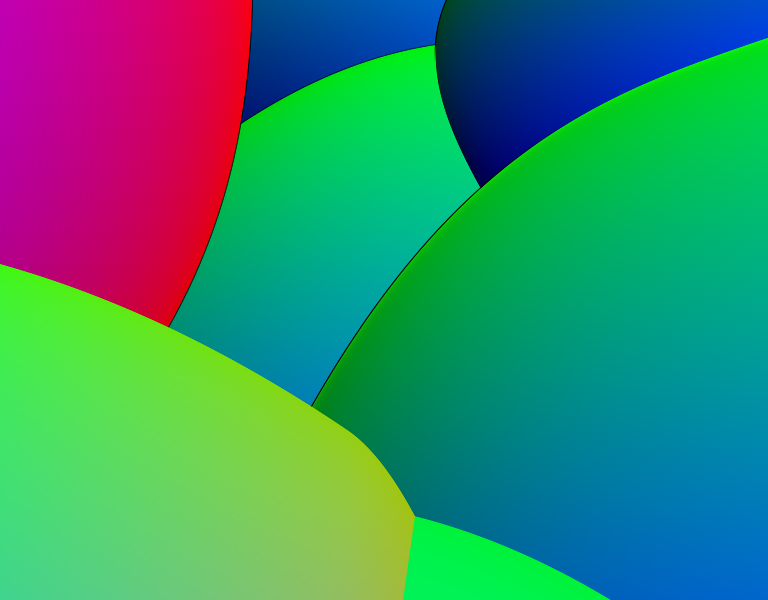
Reproduce this background procedurally as a Shadertoy shader.

```glsl
// Overlapping glossy domes in green, blue and magenta, stacked from back to front.
// Each dome is bounded by a cubic curve; its blue grows with the square root of
// the depth behind that rim, as the normal of a sphere would, over a linear ramp.

#define OUTLINE_WIDTH 0.0020
#define OUTLINE_INK   0.92
#define RIM_WIDTH     0.005
#define RIM_GLOW      0.12
#define BEND_START    0.579
#define BEND_STRENGTH 4.96

// Cubic coefficients, constant term first
const vec4 MIDDLE_RIM  = vec4(0.208, -0.665, 0.790, 0.0);
const vec4 NAVY_RIM    = vec4(0.745, -0.434, 2.711, -2.417);
const vec4 EMERALD_RIM = vec4(0.678, -1.755, 1.873, -0.827);
const vec4 MAGENTA_RIM = vec4(0.420, -0.027, -0.276, -0.268);
const vec4 BOTTOM_RIM  = vec4(0.860, 0.250, 0.540, 0.0);
const vec4 LIME_RIM    = vec4(0.440, 0.2795, 0.343, 0.0);

// Approximate signed distance from value v to the cubic at t, plus an extra (offset, slope)
float rimDistance(vec4 k, float t, float v, vec2 extra) {
    float curve = k.x + t * (k.y + t * (k.z + t * k.w)) + extra.x;
    float slope = k.y + t * (2.0 * k.z + 3.0 * t * k.w) + extra.y;
    return (v - curve) * inversesqrt(1.0 + slope * slope);
}

float rimDistance(vec4 k, float t, float v) {
    return rimDistance(k, t, v, vec2(0.0));
}

// Square-root falloff of a round surface
float bulge(float d) {
    return sqrt(max(d, 0.0));
}

// Antialiased inside mask
float cover(float d) {
    float halfPixel = 0.5 / iResolution.y;
    return smoothstep(-halfPixel, halfPixel, d);
}

// Lay a shape over the scene with a thin dark line just outside it
void paint(inout vec3 scene, vec3 colour, float d, float ink) {
    scene *= 1.0 - ink * OUTLINE_INK * cover(d + OUTLINE_WIDTH);
    scene = mix(scene, clamp(colour, 0.0, 1.0), cover(d));
}

void mainImage(out vec4 fragColor, in vec2 fragCoord) {
    // Units of canvas height, y measured down from the top
    vec2 p = vec2(fragCoord.x, iResolution.y - fragCoord.y) / iResolution.y;
    float x = p.x, y = p.y;

    // Blue backdrop
    vec3 scene = vec3(0.0, 0.30 + 0.25 * (x - 0.42) - 1.1 * y,
                      0.52 + 0.85 * (x - 0.42) - 0.35 * y);
    scene = clamp(scene, 0.0, 1.0);

    // Middle green dome
    float d = rimDistance(MIDDLE_RIM, x - 0.4, y);
    vec3 colour = vec3(0.0, 0.98 - 0.72 * y + 0.15 * (x - 0.5), 1.03 * bulge(d));
    paint(scene, colour, d, 0.5);

    // Navy dome, outlined only near the top
    d = rimDistance(NAVY_RIM, y, x);
    colour = vec3(0.0, 0.28 + 0.05 * (x - 0.75) - y,
                  0.05 + 1.08 * bulge(d) + 0.5 * y);
    paint(scene, colour, d, 1.0 - smoothstep(0.07, 0.11, y));

    // Large emerald dome with a bright rim
    d = rimDistance(EMERALD_RIM, x - 0.52, y);
    float rim = RIM_GLOW * exp(-max(d, 0.0) / RIM_WIDTH);
    colour = vec3(0.5 * rim, 0.92 - 0.52 * y - 0.08 * (1.28 - x) + rim,
                  0.85 * bulge(d));
    paint(scene, colour, d, 1.0 - smoothstep(0.75, 1.0, x));

    // Magenta dome turning red at its rim
    d = -rimDistance(MAGENTA_RIM, y, x);
    float violet = 1.08 * bulge(d);
    colour = vec3(1.0 - 0.35 * violet - 0.2 * y, 0.0, violet * (1.0 - 0.2 * y));
    paint(scene, colour, d, 0.8);

    // Small dome at the bottom
    d = rimDistance(BOTTOM_RIM, x - 0.69, y);
    colour = vec3(0.0, 0.95, 0.2 + 0.4 * bulge(d));
    paint(scene, colour, d, 0.0);

    // Lime dome in front: its rim bends down, then a steep side cuts it off
    float bend = max(x - BEND_START, 0.0);
    d = rimDistance(LIME_RIM, x, y, BEND_STRENGTH * vec2(bend * bend, 2.0 * bend));
    float side = 0.8147 - 0.143 * y - x;
    colour = vec3(0.25 + 0.57 * x, 0.97 - 0.25 * (y - 0.44) - 0.15 * x,
                  0.02 + 0.73 * bulge(d));
    paint(scene, colour, min(d, side), 0.0);

    fragColor = vec4(scene, 1.0);
}
```
